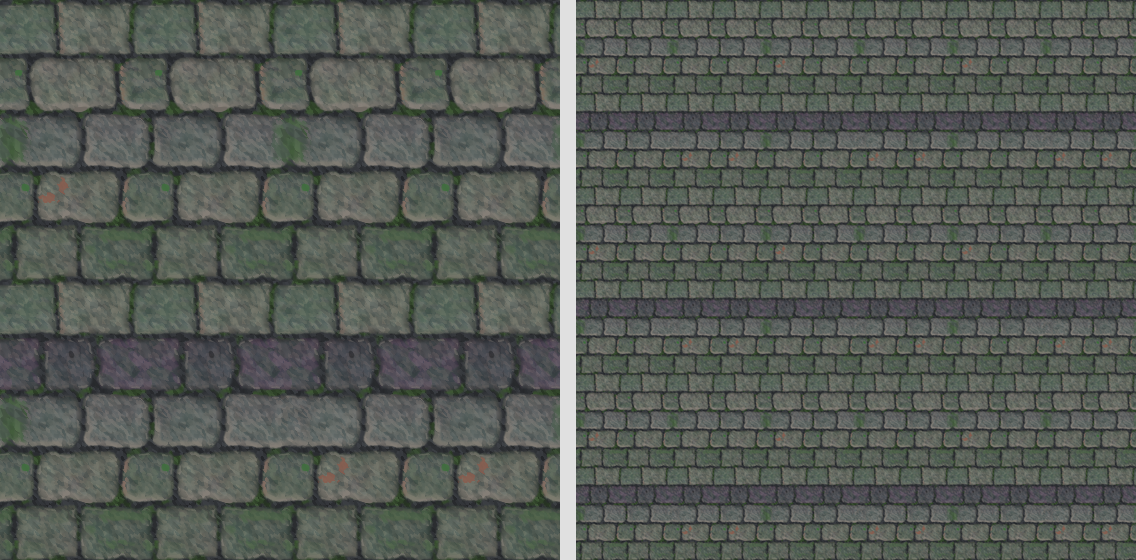
Left: one tile. Right: repeated 3 by 3.
Reproduce this texture procedurally as a three.js fragment shader.

```glsl
// Mossy painted stone wall: ten courses, each with four repeats of two stones
varying vec2 vUv;

const float UNITS = 20.0;           // canvas size in wall units
const float COURSE = 2.0;           // height of a course
const float REPEAT = 5.0;           // width of a pair of stones
const vec2 WRAP = vec2(5.0, 10.0);  // period of all the noise

const vec3 SEAM = vec3(0.19, 0.20, 0.215);
const vec3 SEAM_MOSS = vec3(0.20, 0.29, 0.16);
const vec3 MOSS = vec3(0.28, 0.40, 0.24);
const vec3 LEAF = vec3(0.25, 0.44, 0.24);
const vec3 CHALK = vec3(0.54, 0.51, 0.48);
const vec3 BLUSH = vec3(0.52, 0.43, 0.39);
const vec3 LICHEN = vec3(0.56, 0.36, 0.30);

struct Course { float start, split, corner, gap, rim, moss; vec3 first, second; };

float hash(vec2 p) {
  vec3 q = fract(p.xyx * 0.1031);
  q += dot(q, q.yzx + 33.33);
  return fract((q.x + q.y) * q.z);
}

float noise(vec2 p, vec2 period) {
  vec2 i = floor(p), f = fract(p);
  f = f * f * (3.0 - 2.0 * f);
  vec2 a = mod(i, period), b = mod(i + 1.0, period);
  return mix(mix(hash(a), hash(vec2(b.x, a.y)), f.x),
             mix(hash(vec2(a.x, b.y)), hash(b), f.x), f.y);
}

float fbm(vec2 p, float freq) {
  float sum = 0.0, amp = 0.5;
  for (int i = 0; i < 3; i++) {
    sum += amp * noise(p * freq, WRAP * freq);
    freq *= 2.0;
    amp *= 0.5;
  }
  return sum / 0.875;
}

// Flat brush marks with softened borders
float daub(vec2 p, vec2 freq) {
  vec2 cell = floor(p * freq), f = fract(p * freq);
  float sum = 0.0, total = 0.0;
  for (int y = -1; y <= 1; y++) {
    for (int x = -1; x <= 1; x++) {
      vec2 o = vec2(float(x), float(y));
      vec2 id = mod(cell + o, WRAP * freq);
      vec2 d = o + vec2(hash(id + 3.0), hash(id + 71.0)) - f;
      float w = exp(-20.0 * dot(d, d));
      sum += w * hash(id + 37.0);
      total += w;
    }
  }
  return sum / max(total, 1e-6);
}

float roundBox(vec2 p, vec2 size, float r) {
  vec2 d = abs(p) - size + r;
  return length(max(d, 0.0)) + min(max(d.x, d.y), 0.0) - r;
}

float spot(vec2 p, vec2 radius, float rough) {
  return 1.0 - smoothstep(0.7, 1.1, length(p / radius) + rough);
}

bool same(float a, float b) { return abs(a - b) < 0.5; }

// Courses counted from the bottom
Course courseAt(float row) {
  float k = mod(row, 5.0);
  if (same(k, 0.0)) return Course(0.55, 2.32, 0.18, 0.07, 0.35, 0.7, vec3(0.355, 0.37, 0.345), vec3(0.32, 0.355, 0.325));
  if (same(k, 2.0)) return Course(2.92, 2.45, 0.30, 0.08, 0.9, 0.1, vec3(0.37, 0.375, 0.375), vec3(0.355, 0.36, 0.365));
  if (same(k, 4.0)) return Course(2.03, 2.68, 0.12, 0.06, 0.2, 0.25, vec3(0.385, 0.395, 0.37), vec3(0.34, 0.37, 0.35));
  if (same(row, 3.0)) return Course(1.56, 1.90, 0.30, 0.08, 0.2, 0.1, vec3(0.275, 0.28, 0.30), vec3(0.285, 0.29, 0.31));
  return Course(same(row, 8.0) ? 1.12 : 1.25, 3.12, 0.60, 0.07, 0.95, 0.25, vec3(0.38, 0.39, 0.365), vec3(0.335, 0.355, 0.34));
}

void main() {
  vec2 p = vUv * UNITS;
  float cloud = fbm(p + 7.3, 1.0);
  float grain = fbm(p, 6.0);
  vec2 q = p + 0.36 * (vec2(fbm(p, 1.0), fbm(p + 17.6, 1.0)) - 0.5);

  // Course, repeat and stone
  float row = mod(floor(q.y / COURSE), 10.0);
  Course c = courseAt(row);
  float kind = mod(row, 5.0);
  bool cobble = same(kind, 1.0) || same(row, 8.0);
  float rep = mod(floor((q.x - c.start) / REPEAT), 4.0);
  float u = mod(q.x - c.start, REPEAT);
  bool merged = same(row, 2.0) && same(rep, 1.0);
  float split = merged ? REPEAT : c.split;
  float second = step(split, u);
  vec2 size = vec2(mix(split, REPEAT - split, second), COURSE);
  vec2 local = vec2(u - split * second, mod(q.y, COURSE));
  vec2 centred = local - 0.5 * size;
  float corner = c.corner * (cobble && centred.x > 0.0 ? 0.55 : 1.0);
  float d = roundBox(centred, 0.5 * size - c.gap * vec2(0.8, 1.2), corner) + 0.10 * (grain - 0.5);
  float stone = 1.0 - smoothstep(-0.07, 0.035, d);

  // Painted stone face
  vec2 slant = vec2(p.x + 0.5 * p.y, p.y);
  float broad = daub(slant, vec2(2.0));
  float fine = daub(slant + 4.7, vec2(5.0, 4.0));
  float fleck = daub(slant + 1.9, vec2(9.0, 7.0));
  vec3 face = mix(c.first, c.second, second);
  face *= 1.0 + 0.13 * (broad - 0.5) + 0.19 * (fine - 0.5) + 0.17 * (fleck - 0.5) + 0.15 * (grain - 0.5);
  face += vec3(0.035, 0.005, -0.01) * (fleck - 0.5) + vec3(-0.04, 0.008, -0.02) * (cloud - 0.45);
  face *= mix(0.80, 1.02, smoothstep(0.02, 0.24, -d));
  face *= 1.03 - 0.07 * smoothstep(1.2, 1.9, local.y);
  if (same(row, 3.0)) {
    face += second * vec3(0.025, -0.012, 0.02) * smoothstep(0.5, 0.7, broad);
    face *= 1.0 - 0.3 * (1.0 - second) * spot(local - vec2(1.05, 1.28), vec2(0.11, 0.15), 0.0);
  }

  // Chalky lower rim and blushed left edge
  float band = smoothstep(-0.34, -0.16, d) * (1.0 - smoothstep(-0.07, 0.03, d));
  float below = smoothstep(0.1, 0.8, dot(normalize(centred / size + 1e-4), vec2(-0.35, -0.93)));
  face = mix(face, CHALK, c.rim * band * below * (0.35 + 0.65 * fine));
  float glint = smoothstep(-0.16, -0.11, d) * (1.0 - smoothstep(-0.09, -0.03, d));
  face = mix(face, CHALK, 0.4 * glint * smoothstep(0.5, 0.75, fine));
  float left = 1.0 - smoothstep(0.15, 0.38, local.x);
  float blush = cobble ? 0.9 * second : (same(kind, 4.0) ? 0.5 * (1.0 - second) : 0.0);
  face = mix(face, BLUSH, blush * left * smoothstep(0.25, 0.6, fleck));

  // Moss on the face
  float streak = smoothstep(0.52, 0.68, fbm(vec2(p.x, p.y * 2.0) + 2.9, 1.0) + 0.2 * (fine - 0.5));
  face = mix(face, MOSS, c.moss * streak * (0.2 + 0.45 * second));

  // Leaves, lichen and wedged pebbles on the cobbles
  float rough = 1.1 * (fleck - 0.5);
  float pebble = 0.0;
  if (cobble) {
    face = mix(face, LEAF, 0.85 * second * spot(local - vec2(1.5, 1.3), vec2(0.17, 0.13), 0.3 * rough));
    bool spotted = (same(row, 6.0) && same(rep, 0.0)) || (same(row, 1.0) && rep > 1.5);
    float lichen = max(spot(local - vec2(1.0, 1.5), vec2(0.2, 0.25), rough),
                       spot(local - vec2(0.45, 0.92), vec2(0.3, 0.18), rough));
    if (spotted) face = mix(face, LICHEN, 0.75 * lichen * (1.0 - second));
    pebble = (1.0 - second) * spot(local - vec2(1.85, 0.12), vec2(0.27, 0.1), 0.0);
  }

  // Seams, then stones over them
  float growth = smoothstep(0.54, 0.72, fbm(p + 11.4, 2.0));
  vec3 color = mix(SEAM, SEAM_MOSS, 0.85 * growth) * (0.75 + 0.5 * fleck);
  color = mix(color, face, stone);
  color = mix(color, CHALK * 0.82, pebble);

  // Moss clumps hiding some of the joints
  if (same(kind, 2.0) && !merged && same(mod(rep, 2.0), 1.0)) {
    float clump = spot(vec2(u - split, local.y - 1.0), vec2(0.7, 0.85), 0.3 * rough);
    color = mix(color, mix(vec3(0.28, 0.33, 0.30), MOSS, broad) * (0.88 + 0.24 * fine), 0.85 * clump);
  }
  gl_FragColor = vec4(color, 1.0);
}
```
